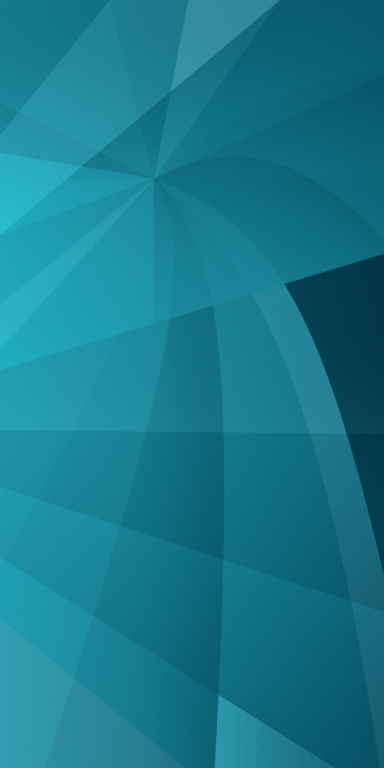
Reproduce this background procedurally as a Shadertoy shader.

```glsl
// Teal abstract backdrop: translucent shards and curved arms fanning out of a hub.
#define HUB vec2(0.401, 0.466)
#define EDGE_SOFT 0.8
#define HAZE_TINT vec3(1.0, 0.25, 0.2)
#define GRAIN 0.008

float hash(vec2 p) {
    return fract(sin(dot(p, vec2(12.9898, 78.233))) * 43758.5453);
}

// Antialiased coverage of the positive side of a signed distance
float cover(float d) {
    float w = EDGE_SOFT / iResolution.x;
    return smoothstep(-w, w, d);
}

// Coverage that is strongest at the edge and dies away from it
float sheen(float d, float reach) {
    return cover(d) * exp(-max(d, 0.0) / reach);
}

// Signed distance to a line drawn left to right, positive below it
float below(vec2 p, vec2 a, vec2 b) {
    vec2 dir = normalize(b - a);
    return dot(p - a, vec2(-dir.y, dir.x));
}

// Fan from the hub, clockwise from end point a to end point b
float wedge(vec2 p, vec2 a, vec2 b) {
    vec2 q = p - HUB, u = normalize(a - HUB), v = normalize(b - HUB);
    return cover(u.x * q.y - u.y * q.x) * cover(v.y * q.x - v.x * q.y);
}

// Distance to the right of an arm that bends by 'bend' and then drifts
float arm(vec2 p, float bend, float knee, float drift) {
    float t = max(p.y - HUB.y, 0.0);
    return p.x - HUB.x - bend * t / (t + knee) - drift * t;
}

// Distance under an arch that leaves the hub to the right
float arch(vec2 p, float rise, float curl) {
    float s = p.x - HUB.x;
    return p.y - HUB.y + s * (rise + curl * s);
}

vec3 palette(float tone) {
    return vec3(mix(0.01, 0.125, smoothstep(0.22, 0.66, tone)), tone, tone + 0.075);
}

void mainImage(out vec4 fragColor, in vec2 fragCoord) {
    // One unit is the canvas width; y runs from 0 at the top to 2 at the bottom
    vec2 uv = fragCoord / iResolution.xy;
    vec2 p = vec2(uv.x, 2.0 - 2.0 * uv.y);
    float haze = 0.0;

    // Upper gradient with its long diagonal and left-hand band
    float upper = mix(mix(0.48, 0.36, p.x), mix(0.65, 0.45, p.x), smoothstep(0.0, 0.75, p.y));
    float diagonal = below(p, vec2(0.0, 0.612), vec2(0.729, 0.0));
    float band = cover(-diagonal) * cover(below(p, vec2(0.0, 0.352), vec2(0.286, 0.0)));
    upper += 0.055 * band - 0.035 * sheen(diagonal, 0.16) * cover(HUB.y - p.y);
    haze += 0.035 * band;

    // Straight rays around the hub
    float topRay = wedge(p, vec2(0.49, 0.0), vec2(0.729, 0.0));
    upper += topRay * mix(0.035, 0.05, cover(-diagonal));
    haze += topRay * mix(0.025, 0.07, cover(-diagonal));
    upper -= 0.02 * wedge(p, vec2(0.286, 0.0), vec2(0.49, 0.0));
    upper -= 0.03 * wedge(p, vec2(0.0, 0.398), vec2(0.0, 0.268));
    upper += 0.04 * wedge(p, vec2(0.0, 0.612), vec2(0.0, 0.398));
    upper += 0.03 * wedge(p, vec2(0.0, 0.91), vec2(0.0, 0.794));
    haze += 0.04 * wedge(p, vec2(0.0, 0.91), vec2(0.0, 0.794));

    // Arches to the right of the hub
    float rightSide = cover(p.x - HUB.x);
    upper -= 0.025 * rightSide * sheen(below(p, HUB, vec2(1.0, 0.195)), 0.25);
    upper -= 0.012 * rightSide * cover(arch(p, 0.847, -0.623));
    upper -= 0.035 * rightSide * sheen(arch(p, 0.572, -1.3975), 0.25);

    // Lower gradient cut by flat and slanted planes
    float fold = below(p, vec2(0.0, 0.964), vec2(1.0, 0.661));
    float shelf = below(p, vec2(0.0, 1.12), vec2(1.0, 1.13));
    float slant = below(p, vec2(0.0, 1.268), vec2(1.0, 1.594));
    float ramp = below(p, vec2(0.052, 1.484), vec2(0.872, 2.0));
    float corner = below(p, vec2(0.0, 1.609), vec2(0.482, 2.0));
    float lower = mix(0.57, mix(0.42, 0.33, clamp(p.y - 0.9, 0.0, 1.0)), p.x);
    lower += 0.035 * sheen(-shelf, 0.2) - 0.03 * cover(shelf) * sheen(-slant, 0.3);
    lower += 0.02 * sheen(slant, 0.15) - 0.025 * sheen(-ramp, 0.15);
    lower += 0.03 * cover(ramp) * cover(-corner) * (1.0 - p.x);
    lower += 0.02 * cover(corner);
    haze += 0.07 * cover(corner) + 0.025 * sheen(-shelf, 0.2) * cover(fold);

    // Curved arms, ordered from left to right
    float down = cover(p.y - HUB.y), folded = cover(fold);
    float outerLeft = arm(p, 0.245, 0.3, -0.58);
    float innerLeft = arm(p, 0.308, 0.3, -0.353);
    float middle = arm(p, 0.345, 0.3, -0.085);
    float innerRight = arm(p, 0.621, 0.5, 0.078);
    float outerRight = arm(p, 0.508, 0.2, 0.168);
    float core = cover(innerLeft) * cover(-middle);
    float strip = cover(innerRight) * cover(-outerRight);
    float foot = cover(ramp) * cover(middle);
    lower += 0.015 * cover(-innerLeft) + 0.015 * cover(-outerLeft);
    lower -= core * (0.02 + 0.045 * smoothstep(-0.25, 0.0, middle));
    lower += 0.02 * sheen(middle, 0.2) + 0.035 * strip + 0.11 * foot * exp(-4.0 * max(p.x - 0.6, 0.0));
    lower -= cover(outerRight) * mix(0.22, 0.12, smoothstep(0.85, 1.5, p.y));
    upper -= down * (0.02 * core + 0.015 * cover(outerRight) - 0.015 * strip);
    haze += down * folded * (0.045 * strip + 0.05 * foot);

    // Join the halves, then tint and grain
    float tone = mix(upper + 0.025 * sheen(-fold, 0.12), lower, folded);
    tone += GRAIN * (hash(floor(uv * vec2(256.0, 512.0))) - 0.5);
    fragColor = vec4(palette(tone) + haze * HAZE_TINT, 1.0);
}
```
